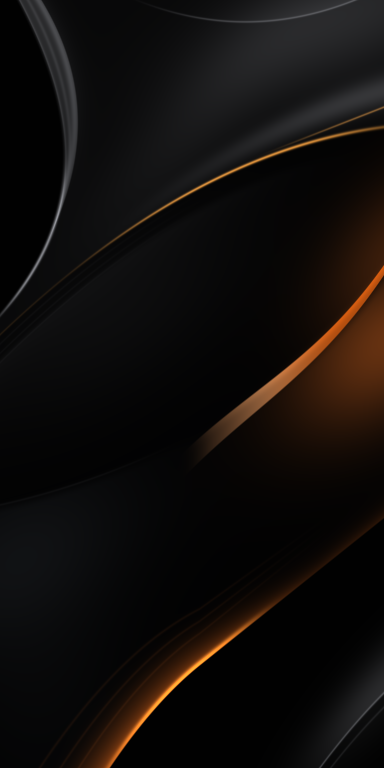
Write a WebGL 1 fragment shader that draws this background.

```glsl
precision highp float;
// Dark silk folds: near-black sheets with silver rims, a hairline of gold and two amber ribbons.
// Each fold is a polynomial curve; signed distances to it give masks, rims and falloffs,
// and rotated Gaussian glows light the sheets. Canvas units: x 0..1, y 0..2, origin lower left.
uniform vec2 u_resolution;

const vec3 BASE = vec3(0.012, 0.012, 0.014);
const vec3 SILVER = vec3(0.95, 0.96, 1.0);
const vec3 SLATE = vec3(0.82, 0.90, 1.0);
const vec3 GOLD = vec3(0.82, 0.53, 0.20);
const vec3 AMBER = vec3(0.84, 0.36, 0.06);
const vec3 COPPER = vec3(0.78, 0.51, 0.31);
const vec3 BROWN = vec3(0.46, 0.22, 0.07);
const vec3 FLAME = vec3(1.0, 0.63, 0.20);
const float HAIRLINE = 0.0028;   // half width of fine rims
const int STRANDS = 3;           // faint threads beside each fold

float pixelSize;

// Soft elliptical light, rotated by an angle
float glow(vec2 p, vec2 centre, vec2 radius, float angle) {
  vec2 d = p - centre;
  float c = cos(angle), s = sin(angle);
  d = vec2(c * d.x + s * d.y, c * d.y - s * d.x) / radius;
  return exp(-dot(d, d));
}

// Antialiased step: 1 where d is positive
float inside(float d) {
  return smoothstep(-pixelSize, pixelSize, d);
}

float rim(float d, float width) {
  float w = max(width, 0.7 * pixelSize);
  return exp(-d * d / (w * w));
}

// Fades in over a..b and out over c..e
float span(float x, float a, float b, float c, float e) {
  return smoothstep(a, b, x) * (1.0 - smoothstep(c, e, x));
}

// Fold curves
float arcOuter(float y) {
  float d = y - 1.68;
  return 0.203 - d * d * (0.88 + 0.15 * d);
}

float arcInner(float y) {
  float d = y - 1.59;
  return 0.170 - d * d * (0.86 - 0.35 * d);
}

float goldCurve(float x) {
  return 1.128 + x * (0.9535 - 0.4125 * x);
}

float ribbonCurve(float x) {
  float u = x - 0.75;
  return 1.045 + u * (0.82 + u * (0.5 + 1.85 * u));
}

float flameCurve(float x) {
  float bend = max(0.52 - x, 0.0);
  return 0.651 - 0.8 * (1.0 - x) - 1.45 * bend * bend;
}

// Upper sheet: diffuse silver light, crown arc and the gold hairline
vec3 upperSheet(vec2 p) {
  float gold = (p.y - goldCurve(p.x)) * 0.82;
  float above = inside(gold);
  float light = 0.025 + 0.13 * glow(p, vec2(0.92, 1.96), vec2(0.40, 0.15), 0.4)
    + 0.055 * glow(p, vec2(0.52, 1.70), vec2(0.48, 0.11), 0.85);
  float crown = p.y - 1.943 - 0.7 * (p.x - 0.64) * (p.x - 0.64);
  light += 0.17 * rim(crown, HAIRLINE) * smoothstep(0.3, 0.6, p.x);
  light += 0.05 * inside(crown) * exp(-max(crown, 0.0) / 0.04) * smoothstep(0.45, 0.9, p.x);
  light += 0.17 * rim(gold - 0.012 - 0.065 * p.x * p.x, 0.012 + 0.022 * p.x) * smoothstep(0.2, 1.0, p.x);
  // Shadow band and the dim sheet under the hairline
  float fold = (1.06 + p.x * (0.96 - 0.4 * p.x) - p.y) * 0.82;
  float lower = 0.038 * glow(p, vec2(0.30, 1.18), vec2(0.42, 0.20), 0.6);
  lower += 0.035 * smoothstep(-0.015, 0.012, fold) * exp(-max(fold, 0.0) / 0.07)
    * (1.0 - smoothstep(0.35, 1.0, p.x));
  vec3 col = SILVER * mix(lower, light, above);
  for (int i = 0; i < STRANDS; i++) {
    float offset = 0.018 * float(i + 1) * (1.1 - 0.5 * p.x);
    col += SILVER * 0.025 * rim(gold + offset, HAIRLINE) * (1.0 - smoothstep(0.1, 0.6, p.x));
  }
  col += GOLD * rim(gold, HAIRLINE + 0.001 * p.x) * (0.12 + 0.88 * span(p.x, 0.15, 0.55, 0.75, 1.2));
  float branch = (p.y - 1.721 + 0.39 * (1.0 - p.x)) * 0.93;
  return col + GOLD * 0.5 * rim(branch, HAIRLINE) * smoothstep(0.64, 0.95, p.x);
}

// Left arc: a silver rim around a black void
vec3 silverArc(vec2 p, vec3 col) {
  float outer = arcOuter(p.y) - p.x;
  float inner = arcInner(p.y) - p.x;
  float high = smoothstep(1.3, 1.95, p.y);
  float band = 0.07 + 0.10 * high + 0.14 * rim(outer - 0.008, 0.010);
  band += 0.07 * rim(mix(outer, inner, 0.6), 0.005);
  band *= smoothstep(1.15, 1.4, p.y);
  float upper = step(1.0, p.y);
  col += SILVER * 0.05 * exp(-abs(outer) / 0.025) * high;
  col = mix(col, SILVER * band, inside(outer) * upper);
  col = mix(col, vec3(0.002), inside(inner) * upper);
  float edge = 0.10 + 0.40 * span(p.y, 1.14, 1.28, 1.36, 1.62);
  return col + SILVER * edge * rim(inner * 0.85, 0.004) * upper;
}

// Middle ribbon: amber at the right, copper fading toward the slate sheet
vec3 middleRibbon(vec2 p) {
  float top = (ribbonCurve(p.x) - p.y) * 0.75;
  float bottom = top - (0.020 + 0.055 * (1.0 - p.x));
  vec3 col = BROWN * 0.85 * glow(p, vec2(1.02, 1.12), vec2(0.30, 0.17), 0.7) * smoothstep(-0.02, 0.05, top);
  col += BROWN * 0.50 * glow(p, vec2(1.04, 1.34), vec2(0.26, 0.15), 0.9) * (1.0 - inside(top));
  float sheet = (0.685 + p.x * (0.22 + 0.28 * p.x) - p.y) * 0.95;
  float slate = 0.055 * glow(p, vec2(0.05, 0.56), vec2(0.36, 0.19), 0.5)
    + 0.025 * glow(p, vec2(0.10, 0.30), vec2(0.22, 0.35), 0.0);
  col += SLATE * slate * smoothstep(-0.012, 0.025, sheet);
  col += SILVER * 0.035 * rim(sheet, HAIRLINE) * (1.0 - smoothstep(0.2, 0.5, p.x));
  vec3 tint = mix(COPPER, AMBER, smoothstep(0.66, 0.90, p.x));
  float strength = smoothstep(0.44, 0.76, p.x) * (0.82 + 0.18 * rim(top, 0.012));
  return mix(col, tint * strength, inside(top) * inside(-bottom) * smoothstep(0.44, 0.56, p.x));
}

// Lower ribbon: crisp flame edge with amber haze above and darkness below
vec3 lowerRibbon(vec2 p, vec3 col) {
  float slope = 0.8 + 2.9 * max(0.52 - p.x, 0.0);
  float d = (p.y - flameCurve(p.x)) / sqrt(1.0 + slope * slope);
  float lit = 0.28 + 0.72 * (1.0 - smoothstep(0.50, 0.85, p.x));
  float width = 0.020 + 0.022 * (1.0 - smoothstep(0.3, 0.8, p.x));
  float haze = exp(-max(d, 0.0) / width) * (1.0 - smoothstep(0.05, 0.14, d));
  vec3 ribbon = col + mix(BROWN, AMBER, 0.35) * haze * lit;
  ribbon += FLAME * 0.75 * rim(d - 0.004, 0.007) * span(p.x, 0.2, 0.45, 0.50, 0.74);
  for (int i = 0; i < STRANDS; i++) {
    float offset = 0.065 + 0.032 * float(i) * (1.3 - p.x);
    ribbon += BROWN * 0.14 * rim(d - offset, HAIRLINE) * (1.0 - smoothstep(0.4, 0.9, p.x));
  }
  // Silver corner below the ribbon
  float corner = (p.y - 0.195 + (1.0 - p.x) * (1.0 + 1.0 * (1.0 - p.x))) * 0.68;
  float grey = 0.17 * glow(p, vec2(1.0, 0.20), vec2(0.26, 0.075), 0.85) * (0.3 + 0.7 * inside(corner));
  grey += 0.20 * rim(corner, HAIRLINE) + 0.08 * rim(corner + 0.025, HAIRLINE);
  return mix(vec3(0.004) + SILVER * grey, ribbon, inside(d));
}

void main() {
  vec2 p = gl_FragCoord.xy / u_resolution * vec2(1.0, 2.0);
  pixelSize = 1.0 / u_resolution.x;
  vec3 col = BASE * 0.6 + upperSheet(p) + middleRibbon(p);
  col = silverArc(p, col);
  col = lowerRibbon(p, col);
  gl_FragColor = vec4(clamp(col, 0.0, 1.0), 1.0);
}
```
